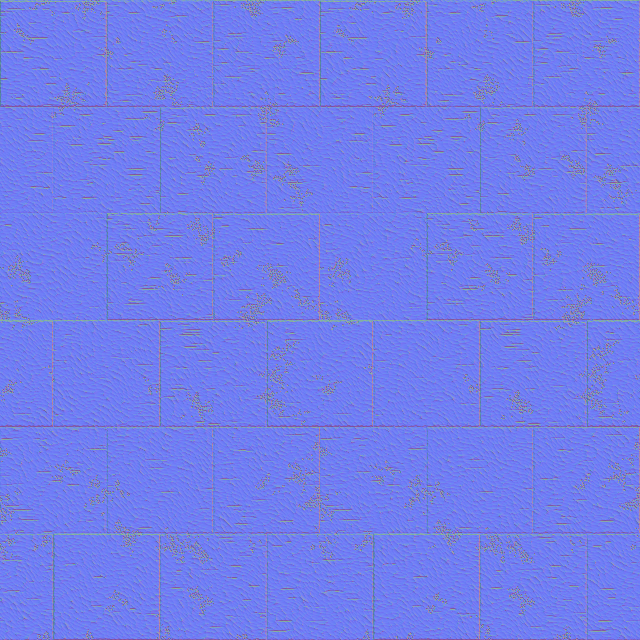
A WebGL 1 fragment shader for this texture map:

```glsl
precision highp float;
uniform vec2 u_resolution;

const float TILES = 6.0;            // tiles across and down
const float REPEAT = 3.0;           // columns before the tile variation recurs
const vec3 FLAT_COLOR = vec3(0.437, 0.493, 0.967);
const float TINT_GAIN = 0.24;       // red and green change with slope
const vec3 STEEP_SHIFT = vec3(0.24, 0.06, -1.0);  // colour change on steep slopes
const float STEEP_GAIN = 1.35;
const float STEEP_MAX = 0.34;
const float SEAM_WIDTH = 0.010;     // half width, in tiles
const float SEAM_FLOOR = 0.35;      // height left inside a seam
const float SEAM_WOBBLE = 0.0018;
const float EDGE_SHIFT = 0.010;     // uneven top edges
const float LEVEL_MIN = 0.005;
const float LEVEL_RANGE = 0.014;
const vec2 GRAIN_FREQ = vec2(21.0, 39.0);
const float GRAIN_DEPTH = 0.0085;
const float PIT_FREQ = 68.0;
const float PIT_DEPTH = 0.011;
const float PATCH_FREQ = 3.0;
const float PATCH_SHARE = 0.36;
const vec2 SCRATCH_GRID = vec2(3.5, 30.0);
const float SCRATCH_SHARE = 0.2;
const float SCRATCH_DEPTH = 0.011;
const float SLOPE_STEP = 0.005;     // sampling distance, in tiles

float hash(vec2 p) {
  return fract(sin(dot(p, vec2(127.1, 311.7))) * 43758.55);
}

// Distance to the nearest feature point, and that cell's random value
vec2 cellular(vec2 p, vec2 period) {
  vec2 base = floor(p);
  vec2 nearest = vec2(9.0, 0.0);
  for (int j = -1; j <= 1; j++) {
    for (int i = -1; i <= 1; i++) {
      vec2 cell = base + vec2(float(i), float(j));
      vec2 key = mod(cell, period);
      vec2 point = cell + vec2(hash(key), hash(key + 41.3));
      float d = distance(p, point);
      if (d < nearest.x) nearest = vec2(d, hash(key + 17.9));
    }
  }
  return nearest;
}

// Slanted plaster-like relief
float grain(vec2 p) {
  vec2 q = vec2(0.9 * p.x - 0.44 * p.y, 0.44 * p.x + 0.9 * p.y);
  q += 0.02 * sin(q.yx * vec2(19.0, 13.0));
  vec2 bump = cellular(q * GRAIN_FREQ, vec2(512.0));
  return GRAIN_DEPTH * bump.x * bump.x * (0.4 + 0.9 * bump.y);
}

// Clusters of fine pits that thin out towards ragged outlines
float pits(vec2 p) {
  vec2 q = p + 0.05 * sin(p.yx * vec2(31.0, 27.0)) + 0.03 * sin(p.yx * 67.0);
  vec2 blob = cellular(q * PATCH_FREQ, vec2(REPEAT, TILES) * PATCH_FREQ);
  float size = 0.2 + 0.26 * fract(blob.y * 37.0);
  float mask = smoothstep(size, size * 0.3, blob.x) * step(blob.y, PATCH_SHARE);
  if (mask <= 0.0) return 0.0;
  vec2 pit = cellular(p * PIT_FREQ, vec2(REPEAT, TILES) * PIT_FREQ);
  return PIT_DEPTH * step(pit.y, 0.55 * mask) * smoothstep(0.7, 0.0, pit.x);
}

// Sparse horizontal dashes inside one tile
float scratches(vec2 f, vec2 id) {
  f.y += 0.003 * sin(f.x * 17.0 + id.y) + 0.001 * sin(f.x * 83.0);
  vec2 g = f * SCRATCH_GRID;
  float line = floor(g.y);
  g.x += hash(vec2(line, 5.0) + id * 7.3);
  vec2 key = vec2(floor(g.x), line) + id * 31.7;
  float share = SCRATCH_SHARE * (0.4 + 1.2 * hash(id + 8.1));
  float across = abs(fract(g.y) - mix(0.25, 0.75, hash(key + 2.0)));
  float along = abs(fract(g.x) - 0.5);
  float halfLength = mix(0.12, 0.48, hash(key + 6.0));
  float dash = smoothstep(halfLength, halfLength * 0.4, along);
  float depth = SCRATCH_DEPTH * mix(0.3, 1.0, hash(key + 9.0));
  return depth * step(hash(key), share) * dash * smoothstep(0.22, 0.02, across);
}

float height(vec2 p) {
  // Running bond: even rows move by half a tile
  float row = floor(p.y);
  float x = p.x + 0.5 * (1.0 - mod(row, 2.0));
  vec2 id = vec2(mod(floor(x), REPEAT), mod(row, TILES));
  vec2 f = vec2(fract(x), fract(p.y));

  // Raised tile face with worn edges
  vec2 wobble = SEAM_WOBBLE * (sin(p.yx * 61.0) + sin(p.yx * 149.0 + 1.7));
  vec2 inset = min(f, 1.0 - f - vec2(0.0, EDGE_SHIFT * hash(id + 3.7)));
  inset += wobble;
  float face = smoothstep(0.0, SEAM_WIDTH, min(inset.x, inset.y));
  float level = LEVEL_MIN + LEVEL_RANGE * hash(id + 12.4);

  return level * mix(SEAM_FLOOR, 1.0, face) + grain(p) - pits(p) - scratches(f, id) * face;
}

void main() {
  vec2 p = gl_FragCoord.xy / u_resolution * TILES;
  float e = max(SLOPE_STEP, 0.5 * TILES / u_resolution.x);

  // Surface normal from the height differences
  vec2 slope = vec2(height(p + vec2(e, 0.0)) - height(p - vec2(e, 0.0)),
                    height(p + vec2(0.0, e)) - height(p - vec2(0.0, e))) / (2.0 * e);
  vec3 normal = normalize(vec3(-slope, 1.0));

  float steep = min(STEEP_GAIN * (1.0 - normal.z), STEEP_MAX);
  vec3 color = FLAT_COLOR + vec3(TINT_GAIN * normal.xy, 0.0) + STEEP_SHIFT * steep;
  gl_FragColor = vec4(clamp(color, 0.0, 1.0), 1.0);
}
```
